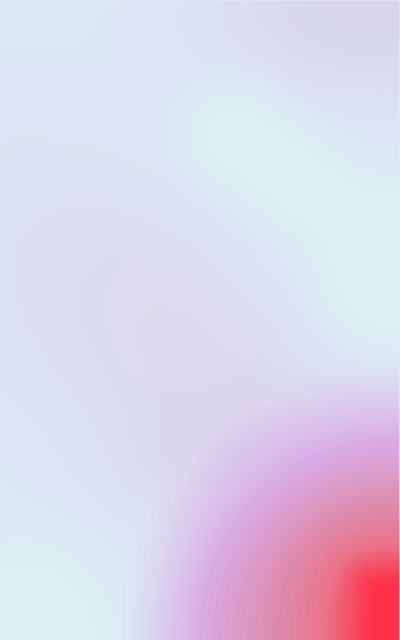
A Shadertoy shader for this background:

```glsl
// A pale blue portrait backdrop with a diagonal lavender cloud and cyan pools,
// and a hot red glow with a lilac rim in the lower right corner.
// Built from tilted Gaussians, blended distances, terraces and a colour ramp.

const float HEIGHT = 1.6;  // canvas height when its width is one
const float LEVELS = 84.0; // terraces per colour channel

const vec3 PALE_BLUE  = vec3(0.862, 0.908, 0.953);
const vec3 PERIWINKLE = vec3(0.855, 0.868, 0.940);
const vec3 LAVENDER   = vec3(0.870, 0.845, 0.930);
const vec3 MAUVE      = vec3(0.845, 0.815, 0.925);
const vec3 CYAN       = vec3(0.858, 0.940, 0.958);
const vec3 LILAC      = vec3(0.850, 0.670, 0.900);
const vec3 ROSE       = vec3(0.865, 0.555, 0.695);
const vec3 CORAL      = vec3(0.915, 0.450, 0.535);
const vec3 RED        = vec3(0.995, 0.190, 0.285);
const vec3 EDGE       = vec3(0.870, 0.930, 0.950);

// Gaussian falloff around an ellipse tilted by an angle
float softEllipse(vec2 p, vec2 centre, vec2 radii, float angle) {
    float c = cos(angle), s = sin(angle);
    vec2 d = p - centre;
    vec2 q = vec2(c * d.x + s * d.y, c * d.y - s * d.x) / radii;
    return exp(-dot(q, q));
}

// Distance to a segment with a round outline
float capsule(vec2 p, vec2 a, vec2 b, float radius) {
    vec2 axis = b - a;
    float h = clamp(dot(p - a, axis) / dot(axis, axis), 0.0, 1.0);
    return length(p - a - axis * h) - radius;
}

// Union of two distances with a rounded joint
float smoothUnion(float a, float b, float k) {
    float h = max(k - abs(a - b), 0.0) / k;
    return min(a, b) - h * h * k * 0.25;
}

// Rounds a colour to gently stepped levels
vec3 terrace(vec3 colour, float levels) {
    vec3 x = colour * levels;
    return (floor(x) + smoothstep(0.3, 0.7, fract(x))) / levels;
}

// Glow radius: a box at the core, turning into a circle; 1 is the lilac rim
float cornerRadius(vec2 p, vec2 corner, vec2 coreSize) {
    vec2 q = abs(p - corner);
    float box = length(max(q - coreSize, 0.0)) / 0.36;
    float circle = length(q) / 0.5;
    return mix(box, circle, smoothstep(0.2, 0.9, circle));
}

// Colour from the hot core out to the lilac rim
vec3 glowRamp(float t) {
    vec3 c = mix(RED, CORAL, clamp(t / 0.33, 0.0, 1.0));
    c = mix(c, ROSE, clamp((t - 0.33) / 0.35, 0.0, 1.0));
    return mix(c, LILAC, clamp((t - 0.68) / 0.32, 0.0, 1.0));
}

vec3 clouds(vec2 p) {
    vec3 c = PALE_BLUE;

    // Lavender: diagonal haze, its centre, rim haze, upper right corner
    c = mix(c, PERIWINKLE, 0.95 * softEllipse(p, vec2(0.28, 0.79), vec2(0.68, 0.37), -0.75));
    c = mix(c, LAVENDER, 0.85 * softEllipse(p, vec2(0.48, 0.70), vec2(0.38, 0.21), -0.90));
    c = mix(c, MAUVE, 0.60 * softEllipse(p, vec2(0.58, 0.49), vec2(0.26, 0.15), 0.3));
    c = mix(c, MAUVE, 0.85 * softEllipse(p, vec2(0.95, HEIGHT), vec2(0.43, 0.25), 0.0));

    // Cyan neck sloping into a round lobe at the right edge
    float neck = capsule(p, vec2(0.59, 1.26), vec2(0.97, 0.98), 0.11);
    float lobe = length(p - vec2(1.0, 0.94)) - 0.20;
    float band = smoothUnion(neck, lobe, 0.08);
    c = mix(c, CYAN, 1.0 - smoothstep(-0.07, 0.10, band));

    // Cyan pool in the lower left corner
    float pool = length((p - vec2(0.06, 0.0)) / vec2(0.23, 0.25));
    return mix(c, CYAN, 1.0 - smoothstep(0.55, 1.5, pool));
}

void mainImage(out vec4 fragColor, in vec2 fragCoord) {
    vec2 p = fragCoord / iResolution.xy * vec2(1.0, HEIGHT);

    vec3 colour = clouds(p);

    // Corner glow, fading into the clouds outside its rim
    float t = cornerRadius(p, vec2(1.0, 0.0), vec2(0.07, 0.15));
    float fade = 1.0 - clamp((t - 1.0) / 0.42, 0.0, 1.0);
    colour = mix(colour, glowRamp(t), pow(fade, 1.35));
    colour = terrace(colour, LEVELS);

    // Thin pale line along the top and right edges
    float inset = min(1.0 - p.x, HEIGHT - p.y);
    colour = mix(colour, EDGE, 0.8 * (1.0 - smoothstep(0.001, 0.003, inset)));

    fragColor = vec4(colour, 1.0);
}
```
